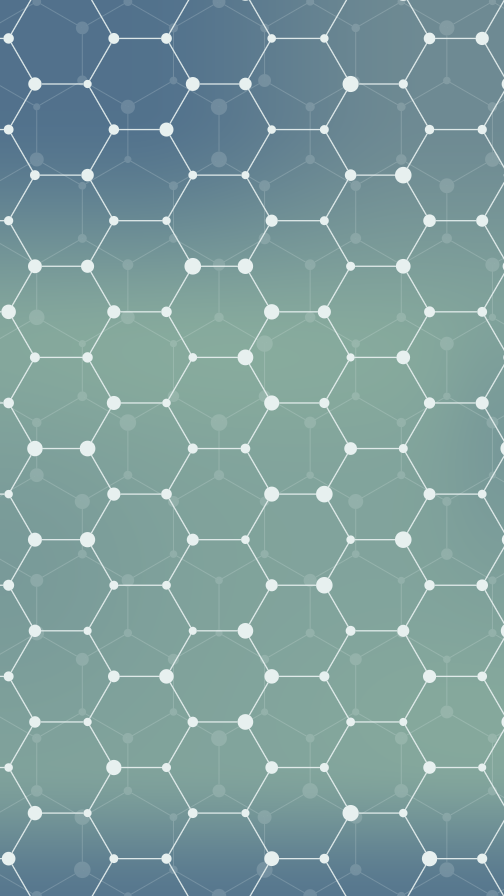
Write a Shadertoy shader that draws this pattern.

```glsl
// Two overlapping hexagon networks with round nodes over a soft blue-green gradient.

// Lengths are fractions of the canvas width.
const float EDGE = 0.1044;                        // hexagon side
const vec2 FRONT_ORIGIN = vec2(0.1215, 0.0741);   // centre of one bright cell
const vec2 BACK_ORIGIN = vec2(0.0729, 0.1042);    // centre of one faint cell
const float FRONT_LINE = 0.0026;                  // line widths
const float BACK_LINE = 0.0019;
const vec2 FRONT_DOT = vec2(0.0080, 0.0165);      // smallest and largest radius
const vec2 BACK_DOT = vec2(0.0070, 0.0165);
const float BACK_LINE_ALPHA = 0.20;
const float BACK_DOT_ALPHA = 0.17;

const vec3 GREEN = vec3(0.505, 0.640, 0.610);
const vec3 PALE_GREEN = vec3(0.530, 0.670, 0.615);
const vec3 TEAL = vec3(0.460, 0.590, 0.595);
const vec3 SLATE = vec3(0.430, 0.540, 0.575);
const vec3 BLUE = vec3(0.320, 0.445, 0.550);
const vec3 WHITE = vec3(0.905, 0.940, 0.938);

const float SQRT3 = 1.7320508;
const float PI = 3.1415927;

float hash(vec2 p) {
    return fract(sin(dot(p, vec2(127.1, 311.7))) * 43758.5453);
}

// Antialiased fill of a signed distance
float coverage(float dist) {
    return clamp(0.5 - dist * iResolution.x, 0.0, 1.0);
}

// Soft round spot, 1 at its centre
float glow(vec2 p, vec2 centre, vec2 size) {
    vec2 d = (p - centre) / size;
    return exp(-dot(d, d));
}

// Coverage of the lines (x) and nodes (y) of a flat-topped hexagon grid
vec2 hexNetwork(vec2 p, float lineWidth, vec2 dotRange, float seed) {
    // Nearest cell centre from two interleaved rectangular grids
    vec2 period = EDGE * vec2(3.0, SQRT3);
    vec2 a = p - period * round(p / period);
    vec2 b = p - period * (round(p / period - 0.5) + 0.5);
    vec2 local = dot(a, a) < dot(b, b) ? a : b;
    vec2 centre = p - local;

    // Cell border
    vec2 q = abs(local);
    float border = 0.5 * SQRT3 * EDGE - max(q.y, dot(q, vec2(0.5 * SQRT3, 0.5)));
    float line = coverage(border - 0.5 * lineWidth);

    // Corner nodes, sized by a hash that neighbouring cells share
    float nodes = 0.0;
    for (int i = 0; i < 6; i++) {
        float angle = float(i) * PI / 3.0;
        vec2 corner = EDGE * vec2(cos(angle), sin(angle));
        vec2 id = round((centre + corner) / (EDGE * vec2(0.5, 0.5 * SQRT3)));
        float size = pow(hash(id + seed), 1.6);
        float radius = mix(dotRange.x, dotRange.y, size);
        nodes = max(nodes, coverage(length(local - corner) - radius));
    }
    return vec2(line, nodes);
}

vec3 background(vec2 uv) {
    vec3 color = mix(GREEN, PALE_GREEN, glow(uv, vec2(0.45, 0.60), vec2(0.70, 0.09)));
    color = mix(color, PALE_GREEN, 0.7 * glow(uv, vec2(0.95, 0.20), vec2(0.35, 0.10)));

    // Cooler side edges
    color = mix(color, TEAL, 0.7 * glow(uv, vec2(0.0, 0.36), vec2(0.30, 0.16)));
    color = mix(color, TEAL, 0.8 * glow(uv, vec2(1.0, 0.50), vec2(0.12, 0.14)));

    // Blue upper left fading to slate on the right, and a blue foot
    vec3 sky = mix(BLUE, SLATE, smoothstep(0.25, 0.85, uv.x));
    color = mix(color, sky, smoothstep(0.62, 0.88, uv.y));
    return mix(color, BLUE, 0.9 * smoothstep(0.15, -0.01, uv.y));
}

void mainImage(out vec4 fragColor, in vec2 fragCoord) {
    vec2 p = fragCoord / iResolution.x;
    vec3 color = background(fragCoord / iResolution.xy);

    // Faint network, turned a quarter so its cells stand on a point
    vec2 back = hexNetwork((p - BACK_ORIGIN).yx, BACK_LINE, BACK_DOT, 17.0);
    color = mix(color, WHITE, max(back.x * BACK_LINE_ALPHA, back.y * BACK_DOT_ALPHA));

    // Bright network
    vec2 front = hexNetwork(p - FRONT_ORIGIN, FRONT_LINE, FRONT_DOT, 3.0);
    color = mix(color, WHITE, max(front.x * 0.92, front.y));

    fragColor = vec4(color, 1.0);
}
```
